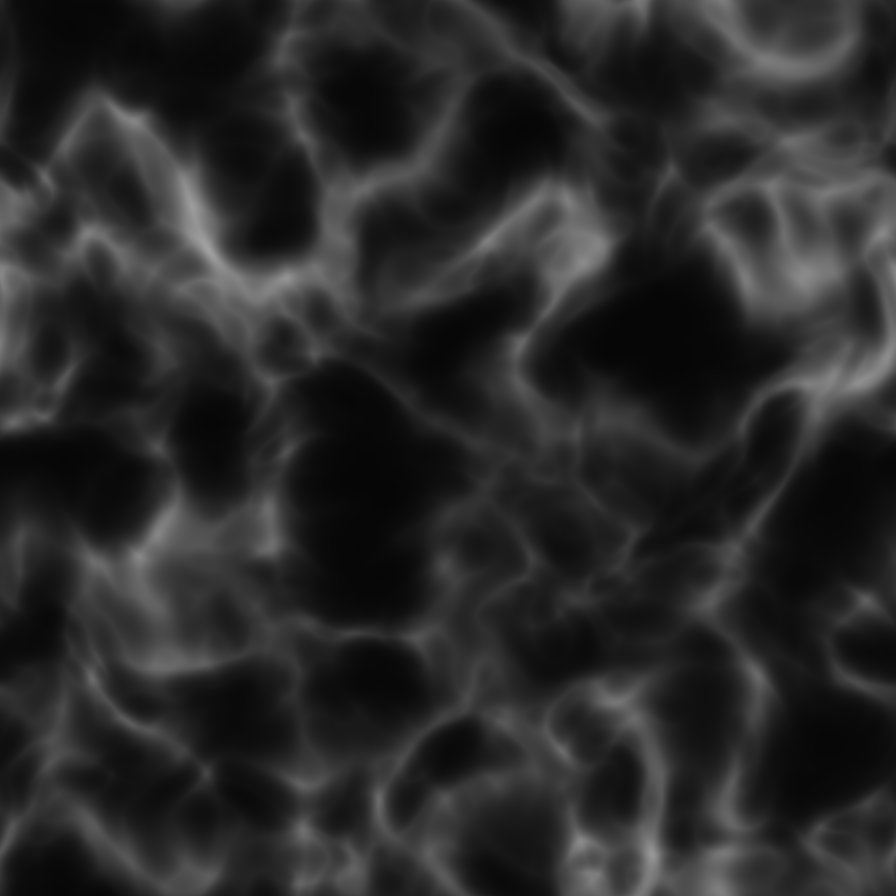
A WebGL 1 fragment shader for this texture:

```glsl
precision highp float;

// Smoky grey veins: soft bright creases between rounded dark hollows.
// Lopsided folds of wrapping gradient noise, gently bent by a smooth warp, sum
// to a depth; a logistic falloff of it flattens highlights and sinks hollows.

uniform vec2 u_resolution;

const float NOISE_GAIN = 4.3;   // brings gradient noise to about unit deviation
const float BASE_DEPTH = 0.52;
const float BLACK_LEVEL = 0.02;
const float FOLD_SKEW = 0.25;   // one side of a crease falls off faster

// Sine-free hash: a lattice cell and a seed give a unit gradient.
vec2 hashGradient(vec2 cell, float seed) {
  vec3 p = fract(vec3(cell.xyx + seed * 7.31) * vec3(0.1031, 0.1030, 0.0973));
  p += dot(p, p.yzx + 33.33);
  vec2 random = fract((p.xx + p.yz) * p.zy);
  return normalize(random * 2.0 - 0.9993);
}

float cornerValue(vec2 cell, vec2 corner, vec2 local, float period, float seed) {
  return dot(hashGradient(mod(cell + corner, period), seed), local - corner);
}

// Gradient noise that repeats over the unit square for whole periods.
float tileNoise(vec2 uv, float period, float seed) {
  vec2 p = uv * period + fract(seed * vec2(0.37, 0.71));
  vec2 cell = floor(p);
  vec2 f = p - cell;
  vec2 blend = f * f * f * (f * (f * 6.0 - 15.0) + 10.0);
  float low = mix(cornerValue(cell, vec2(0.0, 0.0), f, period, seed),
                  cornerValue(cell, vec2(1.0, 0.0), f, period, seed), blend.x);
  float high = mix(cornerValue(cell, vec2(0.0, 1.0), f, period, seed),
                   cornerValue(cell, vec2(1.0, 1.0), f, period, seed), blend.x);
  return NOISE_GAIN * mix(low, high, blend.y);
}

// Rounded crease at zero, steeper on the positive side.
float skewedFold(float x, float rounding, float skew) {
  return sqrt(x * x + rounding * rounding) - rounding + skew * x;
}

vec2 warp(vec2 uv, float period, float amount, float seed) {
  return uv + amount * vec2(tileNoise(uv, period, seed),
                            tileNoise(uv, period, seed + 1.0));
}

// Sum of folded octaves: small on the creases, large inside the hollows.
float creaseDepth(vec2 uv) {
  float depth = 0.0;
  float period = 6.0;
  float weight = 1.55;
  float rounding = 0.10;
  for (int i = 0; i < 3; i++) {
    float height = tileNoise(uv, period, 11.0 + 5.0 * float(i));
    depth += weight * skewedFold(height, rounding, FOLD_SKEW);
    period = period * 2.0 - 1.0;
    weight *= 0.42;
    rounding *= 1.4;
  }
  return depth;
}

// Equals exp(-depth) in the hollows and levels off below one on the creases.
float logisticFalloff(float depth) {
  return 1.0 / (1.0 + exp(depth));
}

void main() {
  vec2 uv = gl_FragCoord.xy / u_resolution;

  // Gentle bends first, then small curls.
  vec2 bent = warp(uv, 5.0, 0.010, 2.0);
  bent = warp(bent, 10.0, 0.005, 6.0);

  // Large patches of glow lift whole groups of veins.
  float glow = 0.5 * tileNoise(uv, 4.0, 29.0);
  float depth = BASE_DEPTH + creaseDepth(bent) - glow;

  float brightness = mix(BLACK_LEVEL, 1.0, logisticFalloff(depth));
  gl_FragColor = vec4(vec3(brightness), 1.0);
}
```
